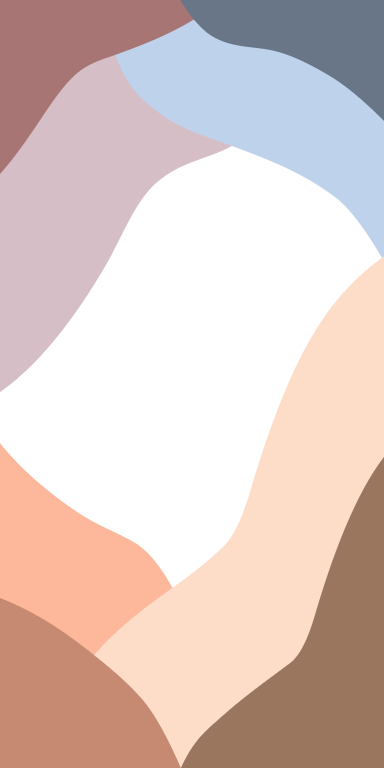
A Shadertoy shader for this background:

```glsl
#define PAPER  vec3(1.0)
#define PINK   vec3(0.835, 0.745, 0.776)
#define SKY    vec3(0.745, 0.827, 0.922)
#define MAUVE  vec3(0.659, 0.459, 0.459)
#define SLATE  vec3(0.408, 0.463, 0.529)
#define APRICOT vec3(0.992, 0.718, 0.604)
#define PEACH  vec3(0.992, 0.867, 0.784)
#define CLAY   vec3(0.776, 0.537, 0.447)
#define BROWN  vec3(0.604, 0.463, 0.373)

// Cubic Hermite contour; each knot holds x, height and slope.
// Beyond the end knots it continues as a straight line.
float contour(float x, vec3 knots[5]) {
    float inside = clamp(x, knots[0].x, knots[4].x);
    vec3 a = knots[0], b = knots[1];
    for (int i = 1; i < 4; i++) {
        if (inside > knots[i].x) { a = knots[i]; b = knots[i + 1]; }
    }
    float span = b.x - a.x;
    float t = (inside - a.x) / span;
    float s = 1.0 - t;
    float height = mix(a.y, b.y, t * t * (3.0 - 2.0 * t))
                 + span * t * s * (a.z * s - b.z * t);
    float endSlope = x < knots[0].x ? knots[0].z : knots[4].z;
    return height + (x - inside) * endSlope;
}

// Antialiased coverage of the positive side of a field
float cover(float d) {
    float pixelStep = length(vec2(dFdx(d), dFdy(d)));
    return clamp(0.5 + d / max(pixelStep, 1e-5), 0.0, 1.0);
}

vec3 fillAbove(vec3 base, vec3 ink, vec2 p, vec3 knots[5]) {
    return mix(base, ink, cover(p.y - contour(p.x, knots)));
}

vec3 fillBelow(vec3 base, vec3 ink, vec2 p, vec3 knots[5]) {
    return mix(base, ink, cover(contour(p.x, knots) - p.y));
}

void mainImage(out vec4 fragColor, in vec2 fragCoord) {
    // One unit across, two units up
    vec2 p = fragCoord / iResolution.xy * vec2(1.0, 2.0);
    vec3 color = PAPER;

    // Upper waves, back to front
    color = fillAbove(color, PINK, p, vec3[5](
        vec3(0.0, 0.979, 0.7), vec3(0.273, 1.305, 1.7), vec3(0.339, 1.431, 1.85),
        vec3(0.404, 1.521, 0.9), vec3(0.604, 1.620, 0.55)));
    color = fillAbove(color, SKY, p, vec3[5](
        vec3(0.30, 1.857, -2.6), vec3(0.404, 1.714, -0.8), vec3(0.604, 1.620, -0.38),
        vec3(0.872, 1.487, -0.75), vec3(0.995, 1.328, -1.7)));
    color = fillAbove(color, MAUVE, p, vec3[5](
        vec3(0.0, 1.547, 1.1), vec3(0.117, 1.706, 1.5), vec3(0.208, 1.815, 0.75),
        vec3(0.30, 1.857, 0.36), vec3(0.503, 1.948, 0.6)));
    color = fillAbove(color, SLATE, p, vec3[5](
        vec3(0.469, 2.0, -1.6), vec3(0.552, 1.906, -0.6), vec3(0.716, 1.867, -0.25),
        vec3(0.859, 1.802, -0.6), vec3(1.0, 1.685, -1.0)));

    // Lower waves, back to front
    color = fillBelow(color, APRICOT, p, vec3[5](
        vec3(0.0, 0.846, -1.25), vec3(0.104, 0.740, -0.85), vec3(0.221, 0.654, -0.62),
        vec3(0.352, 0.586, -0.6), vec3(0.448, 0.471, -1.8)));
    color = fillBelow(color, PEACH, p, vec3[5](
        vec3(0.245, 0.294, 1.15), vec3(0.578, 0.573, 0.95), vec3(0.651, 0.719, 3.4),
        vec3(0.807, 1.115, 1.75), vec3(1.0, 1.333, 0.75)));
    color = fillBelow(color, CLAY, p, vec3[5](
        vec3(0.0, 0.443, -0.4), vec3(0.117, 0.385, -0.6), vec3(0.245, 0.294, -0.8),
        vec3(0.365, 0.185, -1.1), vec3(0.471, 0.0, -2.3)));
    color = fillBelow(color, BROWN, p, vec3[5](
        vec3(0.471, 0.0, 2.2), vec3(0.573, 0.130, 0.9), vec3(0.755, 0.273, 0.75),
        vec3(0.820, 0.398, 3.4), vec3(1.0, 0.810, 1.3)));

    fragColor = vec4(color, 1.0);
}
```
